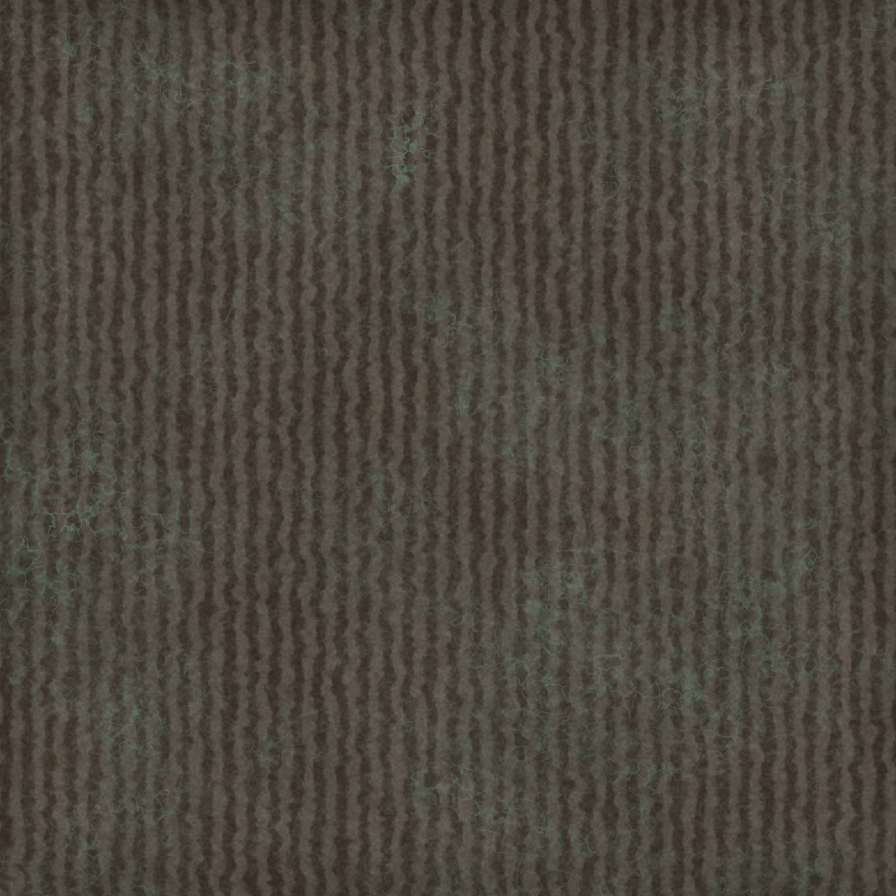
This texture is drawn by a three.js fragment shader. Its source:

```glsl
// Worn brown corduroy: forty soft vertical ribs under a web of verdigris veins.
varying vec2 vUv;

float hash(vec2 p) {
  vec3 q = fract(vec3(p.xyx) * 0.1031);
  q += dot(q, q.yzx + 33.33);
  return fract((q.x + q.y) * q.z);
}

vec2 hash2(vec2 p) {
  return vec2(hash(p), hash(p + 71.7));
}

float noise(vec2 p) {
  vec2 i = floor(p), f = fract(p);
  f = f * f * (3.0 - 2.0 * f);
  return mix(mix(hash(i), hash(i + vec2(1.0, 0.0)), f.x),
             mix(hash(i + vec2(0.0, 1.0)), hash(i + 1.0), f.x), f.y);
}

float fbm(vec2 p) {
  float sum = 0.0, amp = 0.5;
  for (int i = 0; i < 4; i++) {
    sum += amp * noise(p);
    p = mat2(1.6, 1.2, -1.2, 1.6) * p + 17.3;
    amp *= 0.5;
  }
  return sum / 0.9375;
}

// Gap between the two nearest cell centres: zero along cell borders
float cellGap(vec2 p) {
  vec2 cell = floor(p);
  float nearest = 8.0, second = 8.0;
  for (int y = -1; y <= 1; y++) {
    for (int x = -1; x <= 1; x++) {
      vec2 c = cell + vec2(float(x), float(y));
      float d = length(c + hash2(c) - p);
      second = min(second, max(nearest, d));
      nearest = min(nearest, d);
    }
  }
  return second - nearest;
}

// Thin curved threads where noise crosses its middle value
float threads(vec2 p) {
  return pow(1.0 - abs(2.0 * fbm(p) - 1.0), 7.0);
}

float spot(vec2 uv, vec2 centre, float radius) {
  vec2 d = (uv - centre) / radius;
  return exp(-dot(d, d));
}

void main() {
  vec2 uv = vUv;
  vec2 warp = vec2(fbm(uv * 48.0), fbm(uv * 48.0 + 31.0)) - 0.5;
  float fibre = fbm(uv * 150.0);

  // Ribs with frayed, wandering edges
  float wobble = 0.32 * (noise(uv * vec2(45.0, 65.0)) - 0.5) + 0.3 * warp.x;
  float wave = 0.5 - 0.5 * sin(6.28318 * (uv.x * 40.0 + wobble));
  float rib = smoothstep(0.08, 0.9, wave + 0.75 * (fibre - 0.5));
  vec3 color = mix(vec3(0.225, 0.18, 0.143), vec3(0.347, 0.306, 0.258), rib);

  // Broad stains and patches of heavier growth
  float stain = smoothstep(0.3, 0.72, fbm(uv * 7.0 + 4.0));
  float growth = 0.8 * spot(uv, vec2(0.44, 0.85), 0.055)
               + 0.7 * spot(uv, vec2(0.06, 0.43), 0.065)
               + 0.35 * spot(uv, vec2(0.11, 0.95), 0.09)
               + 0.35 * spot(uv, vec2(0.76, 0.19), 0.06)
               + 0.3 * spot(uv, vec2(0.27, 0.64), 0.045);
  color = mix(color, vec3(0.315, 0.325, 0.28), 0.12 + 0.22 * stain);

  // Branching veins and finer threads
  float web = 1.0 - smoothstep(0.0, 0.24, cellGap(uv * 44.0 + warp * 2.2));
  web *= 0.35 + 0.65 * smoothstep(0.3, 0.7, noise(uv * 31.0 + 9.0));
  float fine = threads(uv * 62.0 + 5.0);
  float veins = web * (0.12 + 0.24 * stain + 0.5 * growth)
              + fine * (0.1 + 0.16 * stain + 0.15 * growth);
  color = mix(color, vec3(0.385, 0.47, 0.42), clamp(veins, 0.0, 0.75));

  // Mottled pile, fine grain and slightly darker borders
  color *= 0.9 + 0.2 * fbm(uv * 11.0 + 50.0);
  color += 0.055 * (fibre - 0.5) + 0.05 * (noise(uv * 390.0) - 0.5);
  vec2 edge = min(uv, 1.0 - uv);
  color *= 0.9 + 0.1 * smoothstep(0.0, 0.07, min(edge.x, edge.y));

  gl_FragColor = vec4(color, 1.0);
}
```
